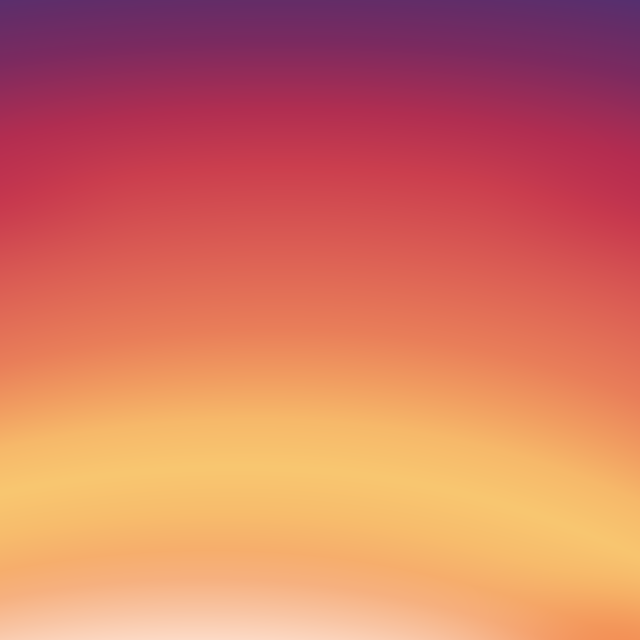
This background is drawn by a WebGL 1 fragment shader. Its source:

```glsl
precision highp float;

// A warm dusk sky: one vertical colour ramp from violet to pale peach.
// The ramp is bent into shallow arches whose apex drifts with height,
// and an orange glow warms the lower right corner.

uniform vec2 u_resolution;

// Moves the colour towards the next stop between two depths.
vec3 stop(vec3 base, vec3 next, float from, float to, float depth) {
  return mix(base, next, clamp((depth - from) / (to - from), 0.0, 1.0));
}

// Sky colour by depth: 0 is the zenith, 1 the lower edge.
vec3 skyRamp(float depth) {
  vec3 sky = vec3(0.31, 0.19, 0.45);
  sky = stop(sky, vec3(0.39, 0.175, 0.405), -0.06, 0.0, depth);
  sky = stop(sky, vec3(0.48, 0.165, 0.375), 0.0, 0.065, depth);
  sky = stop(sky, vec3(0.69, 0.18, 0.318), 0.065, 0.17, depth);
  sky = stop(sky, vec3(0.795, 0.245, 0.306), 0.17, 0.26, depth);
  sky = stop(sky, vec3(0.86, 0.37, 0.33), 0.26, 0.39, depth);
  sky = stop(sky, vec3(0.912, 0.495, 0.35), 0.39, 0.515, depth);
  sky = stop(sky, vec3(0.942, 0.61, 0.378), 0.515, 0.588, depth);
  sky = stop(sky, vec3(0.965, 0.722, 0.415), 0.588, 0.655, depth);
  sky = stop(sky, vec3(0.973, 0.778, 0.44), 0.655, 0.73, depth);
  sky = stop(sky, vec3(0.968, 0.737, 0.424), 0.73, 0.8, depth);
  sky = stop(sky, vec3(0.963, 0.68, 0.425), 0.8, 0.86, depth);
  sky = stop(sky, vec3(0.965, 0.692, 0.5), 0.86, 0.905, depth);
  sky = stop(sky, vec3(0.973, 0.77, 0.64), 0.905, 0.955, depth);
  return stop(sky, vec3(0.99, 0.855, 0.775), 0.955, 1.0, depth);
}

void main() {
  vec2 uv = gl_FragCoord.xy / u_resolution;

  // Arch the bands: flatter near the top, apex further left near the bottom.
  float apex = mix(0.31, 0.44, smoothstep(0.0, 0.55, uv.y));
  float bend = mix(0.31, 0.13, smoothstep(0.62, 1.0, uv.y));
  float offset = uv.x - apex;
  vec3 color = skyRamp(1.0 - uv.y - bend * offset * offset);

  // Deeper crimson towards both sides of the upper sky.
  float side = smoothstep(0.25, 0.55, abs(uv.x - 0.48));
  float crimson = side * exp(-pow((uv.y - 0.72) / 0.09, 2.0));
  color = mix(color, vec3(0.74, 0.16, 0.305), 0.4 * crimson);

  // Orange glow in the lower right corner.
  vec2 glow = (uv - vec2(0.97, -0.02)) / vec2(0.17, 0.085);
  color = mix(color, vec3(0.95, 0.55, 0.325), 0.9 * exp(-dot(glow, glow)));

  gl_FragColor = vec4(color, 1.0);
}
```
